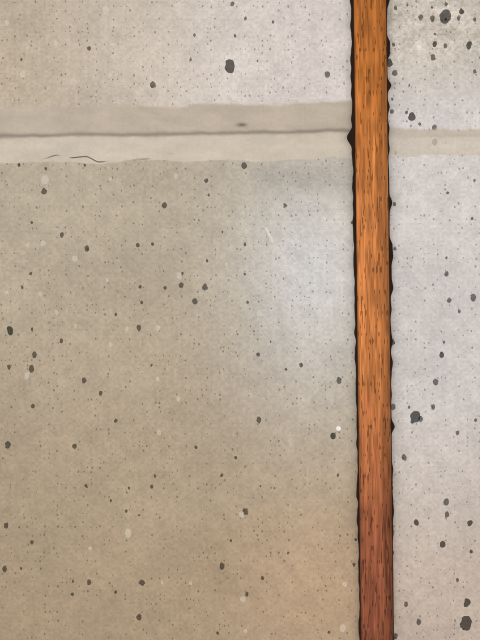
Reproduce this texture procedurally as a Shadertoy shader.

```glsl
// Pale concrete slabs with a smeared mortar joint and an upright wooden strip.
// Soft light gradients tint each slab; value noise, jittered cells and
// stretched noise add the grain, pits, cracks and wood fibres.

#define STRIP_LEFT 0.5525
#define STRIP_WIDTH 0.0505
#define STRIP_LEAN 0.0115
#define JOINT_TOP 0.831
#define JOINT_CREASE 0.785
#define JOINT_BOTTOM 0.744
#define JOINT_SLOPE 0.016
#define GLOW_CENTER vec2(0.485, 0.575)
#define GLOW_SIZE vec2(0.115, 0.185)
#define GRAIN 0.13
#define GAP_COLOR vec3(0.17, 0.12, 0.10)

float hash(vec2 p) {
    return fract(sin(dot(p, vec2(127.1, 311.7))) * 43758.5453);
}

float noise(vec2 p) {
    vec2 i = floor(p), f = fract(p);
    f = f * f * (3.0 - 2.0 * f);
    return mix(mix(hash(i), hash(i + vec2(1, 0)), f.x),
               mix(hash(i + vec2(0, 1)), hash(i + vec2(1, 1)), f.x), f.y);
}

float fbm(vec2 p) {
    float sum = 0.0, amp = 0.5;
    for (int i = 0; i < 4; i++) {
        sum += amp * noise(p);
        p = p * 2.03 + 17.3;
        amp *= 0.5;
    }
    return sum / 0.9375;
}

// Soft step across an edge, at least one pixel wide
float edge(float d, float soft) {
    float w = max(soft, 0.7 / iResolution.y);
    return smoothstep(-w, w, d);
}

// Round spots, at most one in each jittered cell
float spots(vec2 p, float scale, float density, float seed) {
    vec2 q = p * scale, cell = floor(q) + seed;
    vec2 center = 0.5 + 0.4 * (vec2(hash(cell), hash(cell + 7.7)) - 0.5);
    float radius = mix(0.09, 0.25, pow(hash(cell + 3.1), 2.0));
    float d = length((fract(q) - center) * vec2(1.15, 0.9));
    d += 0.09 * (noise(q * 7.0) - 0.5);
    return step(hash(cell + 5.3), density) * edge((radius - d) / scale, 0.0004);
}

float blob(vec2 p, vec2 center, vec2 size) {
    vec2 q = (p - center) / size;
    return exp(-dot(q, q));
}

float segment(vec2 p, vec2 a, vec2 b) {
    vec2 d = b - a;
    return length(p - a - d * clamp(dot(p - a, d) / dot(d, d), 0.0, 1.0));
}

// Broad colour and lighting of the slabs
vec3 slabs(vec2 p, float rightSide, float upper) {
    vec3 lower = mix(vec3(0.67, 0.59, 0.49), vec3(0.72, 0.67, 0.59), smoothstep(0.0, 0.75, p.y));
    lower = mix(lower, vec3(0.76, 0.72, 0.67), 0.5 * smoothstep(0.2, 0.55, p.x) * smoothstep(0.1, 0.5, p.y));
    lower = mix(lower, vec3(0.75, 0.63, 0.51), 0.7 * blob(p, vec2(0.52, 0.07), vec2(0.17, 0.13)));
    lower = mix(lower, vec3(0.85, 0.84, 0.83), 0.85 * blob(p, GLOW_CENTER, GLOW_SIZE));
    lower = mix(lower, vec3(0.66, 0.63, 0.59), 0.6 * blob(p, vec2(0.48, 0.725), vec2(0.10, 0.025)));
    vec3 top = mix(vec3(0.75, 0.69, 0.61), vec3(0.85, 0.81, 0.78), smoothstep(0.0, 0.46, p.x));
    vec3 right = mix(vec3(0.75, 0.68, 0.62), vec3(0.82, 0.79, 0.77), smoothstep(0.0, 0.45, p.y));
    right = mix(right, vec3(0.78, 0.74, 0.69), smoothstep(0.8, 0.95, p.y));
    return mix(mix(lower, top, upper), right, rightSide);
}

void mainImage(out vec4 fragColor, in vec2 fragCoord) {
    vec2 p = fragCoord / iResolution.y;
    p.x *= 0.75 * iResolution.y / iResolution.x;
    float left = STRIP_LEFT + STRIP_LEAN * (1.0 - p.y);
    float right = left + STRIP_WIDTH;
    float rightSide = step(left + 0.5 * STRIP_WIDTH, p.x);
    float y = p.y - JOINT_SLOPE * p.x * (1.0 - rightSide);
    float wobble = fbm(p * vec2(25.0, 40.0)) - 0.5;

    // Concrete with cloudy stains, sandy grain and pits
    vec3 col = slabs(p, rightSide, step(JOINT_CREASE, y));
    float rough = rightSide * smoothstep(0.87, 0.94, p.y);
    float grain = 0.55 * noise(p * 260.0) + 0.45 * noise(p * 480.0 + 9.0) - 0.5;
    col *= 1.0 + 0.10 * (fbm(p * 9.0) - 0.5) + GRAIN * (1.0 + rough) * grain;
    col *= 1.0 + 0.09 * (fbm(p * 55.0) - 0.5) * (1.0 + 2.0 * rough);
    col *= 1.0 - 0.25 * spots(p, 150.0, 0.16, 1.0);
    col *= 1.0 - 0.45 * spots(p, 48.0, 0.07 + 0.07 * rightSide + 0.4 * rough, 20.0);
    col *= 1.0 - 0.55 * spots(p, 24.0, 0.02 + 0.16 * rightSide, 41.0);
    col = mix(col, vec3(0.85, 0.81, 0.75), 0.5 * spots(p, 38.0, 0.06, 63.0));

    // Mortar joint: rough upper smear, crease and smooth lower lip
    float jointTop = mix(JOINT_TOP, 0.80, rightSide) + 0.012 * wobble;
    float jointBottom = mix(JOINT_BOTTOM, 0.758, rightSide) + 0.012 * wobble;
    float joint = edge(jointTop - y, 0.003) * edge(y - jointBottom, 0.0015);
    float crease = y - JOINT_CREASE - 0.007 * wobble;
    vec3 mortar = mix(vec3(0.80, 0.75, 0.68), vec3(0.745, 0.69, 0.62), edge(crease, 0.003));
    mortar *= 1.0 + 0.05 * grain + 0.10 * (fbm(p * vec2(30.0, 70.0)) - 0.5);
    mortar *= 1.0 - (1.0 - rightSide) * 0.20 * exp(-pow((crease - 0.002) / 0.0035, 2.0));
    mortar *= 1.0 - 0.35 * blob(p, vec2(0.378, 0.805), vec2(0.008, 0.003));
    col = mix(col, mortar, joint * mix(1.0, 0.75, rightSide));
    float crack = abs(y - 0.750 - 0.013 * (noise(vec2(p.x * 45.0, 2.0)) - 0.5));
    float crackSpan = smoothstep(0.06, 0.09, p.x) * smoothstep(0.30, 0.23, p.x);
    col *= 1.0 - 0.45 * crackSpan * edge(0.0009 - crack, 0.0007) * smoothstep(0.3, 0.6, noise(p * 40.0));

    // Pale scratch and chip
    col = mix(col, vec3(0.89, 0.86, 0.82), 0.75 * edge(0.0018 - segment(p, vec2(0.416, 0.643), vec2(0.426, 0.623)), 0.0012));
    col = mix(col, vec3(0.94, 0.92, 0.89), edge(0.004 + 0.006 * wobble - length(p - vec2(0.529, 0.331)), 0.001));

    // Ragged shadow gaps, with a notch where the joint meets the strip
    float ragged = noise(vec2(p.y * 75.0, 4.0));
    float gapLeft = mix(0.0025, 0.005, p.y) + 0.003 * (ragged - 0.5) + 0.009 * blob(p, vec2(left, 0.785), vec2(0.1, 0.012));
    float gapRight = 0.001 + 0.006 * pow(noise(vec2(p.y * 60.0, 8.0)), 2.0) * smoothstep(0.08, 0.35, p.y);
    float outside = max(left - gapLeft - p.x, p.x - right - gapRight);
    col *= 1.0 - 0.22 * exp(-max(outside, 0.0) / 0.006);
    col = mix(GAP_COLOR, col, edge(outside, 0.0008));

    // Wooden strip with long fibres, short pores and a darker foot
    float across = (p.x - left) / STRIP_WIDTH;
    vec2 fibre = vec2(across, p.y);
    vec3 wood = mix(vec3(0.53, 0.31, 0.22), vec3(0.74, 0.46, 0.26), smoothstep(0.08, 0.5, p.y));
    wood = mix(wood, vec3(0.68, 0.41, 0.20), smoothstep(0.65, 0.9, p.y));
    wood *= 1.0 + 0.38 * (fbm(fibre * vec2(9.0, 7.0)) - 0.5) + 0.30 * (noise(fibre * vec2(24.0, 45.0)) - 0.5);
    wood *= 1.0 - 0.25 * smoothstep(0.72, 0.9, noise(fibre * vec2(30.0, 90.0) + 5.0));
    wood *= 1.06 - 0.24 * smoothstep(0.55, 1.0, across) - 0.20 * smoothstep(0.08, 0.0, across);
    col = mix(col, wood, edge(min(p.x - left, right - p.x), 0.0007));

    fragColor = vec4(clamp(col, 0.0, 1.0), 1.0);
}
```
